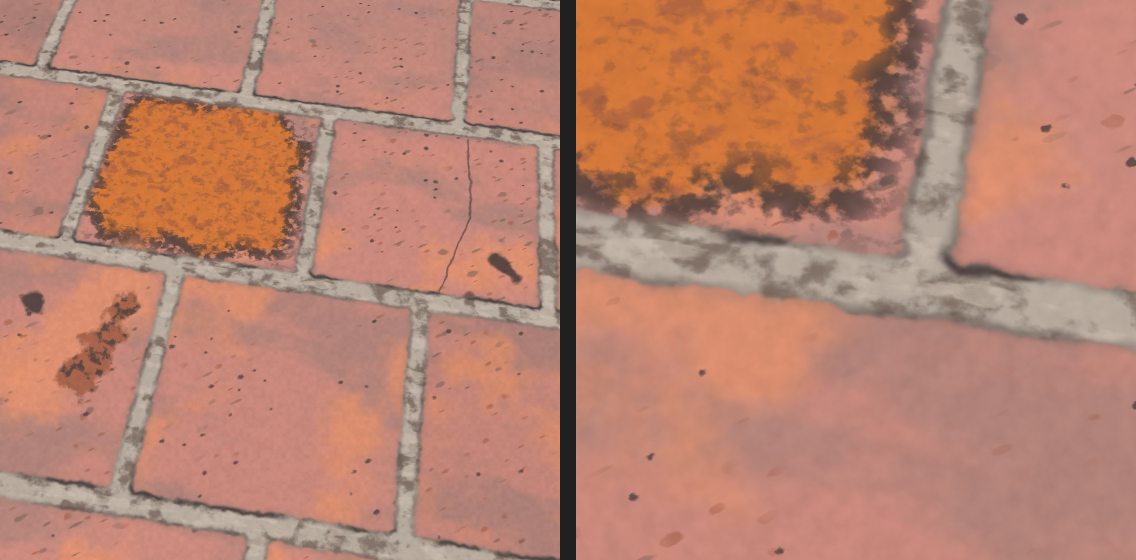
Left: the whole. Right: its middle third, enlarged.
Write a WebGL 2 fragment shader that draws this texture.

```glsl
#version 300 es
precision highp float;
// Worn terracotta floor tiles in running bond, seen at a slant, with pale mortar joints.

uniform vec2 u_resolution;
out vec4 fragColor;

const vec3 ROSE = vec3(0.78, 0.53, 0.48);
const vec3 MAUVE = vec3(0.66, 0.50, 0.47);
const vec3 PEACH = vec3(0.87, 0.56, 0.42);
const vec3 ORANGE = vec3(0.83, 0.47, 0.23);
const vec3 RUST = vec3(0.62, 0.36, 0.27);
const vec3 MORTAR = vec3(0.72, 0.67, 0.62);
const vec3 DIRT = vec3(0.44, 0.37, 0.33);
const vec3 SOOT = vec3(0.27, 0.23, 0.23);

float hash(vec2 p) {
    vec3 h = fract(p.xyx * 0.1031);
    h += dot(h, h.yzx + 33.33);
    return fract((h.x + h.y) * h.z);
}

float noise(vec2 p) {
    vec2 i = floor(p), f = fract(p);
    f = f * f * (3.0 - 2.0 * f);
    return mix(mix(hash(i), hash(i + vec2(1, 0)), f.x),
               mix(hash(i + vec2(0, 1)), hash(i + vec2(1, 1)), f.x), f.y);
}

float fbm(vec2 p) {
    float sum = 0.0, amp = 0.5;
    for (int i = 0; i < 5; i++) {
        sum += amp * noise(p);
        p = mat2(1.6, 1.2, -1.2, 1.6) * p + 7.3;
        amp *= 0.5;
    }
    return sum;
}

float boxDistance(vec2 p, vec2 halfSize, float radius) {
    vec2 e = abs(p) - halfSize + radius;
    return length(max(e, 0.0)) + min(max(e.x, e.y), 0.0) - radius;
}

float segmentDistance(vec2 p, vec2 a, vec2 b) {
    vec2 ab = b - a;
    return length(p - a - ab * clamp(dot(p - a, ab) / dot(ab, ab), 0.0, 1.0));
}

float fill(float d, float soft) { return 1.0 - smoothstep(-soft, soft, d); }

// Canvas position to floor position: x counts tiles across, y counts rows down
vec2 toFloor(vec2 p) {
    mat3 view = mat3(0.366, -0.0612, -0.014, -0.1181, -0.363, -0.1258, 0.2148, 0.8503, 1.0);
    vec3 h = inverse(view) * vec3(p, 1.0);
    vec2 g = h.xy / h.z;
    g.y -= 0.05 * max(g.y - 1.0, 0.0);
    return g;
}

// Ragged pits, at most one in each cell
float pits(vec2 g, float scale, float density, float soft) {
    vec2 cell = floor(g * scale), q = fract(g * scale) - 0.5;
    float seed = hash(cell + 17.0);
    q += 0.4 * (vec2(hash(cell + 3.1), hash(cell + 8.7)) - 0.5);
    q = mat2(0.8, 0.6, -0.6, 0.8) * q * vec2(1.0, 1.0 + seed * 9.0);
    float ragged = 0.22 * (fbm(g * scale * 6.0) - 0.5);
    float radius = mix(0.08, 0.23, hash(cell + 5.9));
    return fill(length(q) - radius + ragged, 0.035 + soft * scale) * step(seed, density);
}

vec3 clay(vec2 g, vec2 id, float soft) {
    vec2 s = g + id * 5.7;
    vec3 col = mix(ROSE, MAUVE, 0.75 * smoothstep(0.42, 0.68, fbm(s * vec2(3.0, 6.0))));
    col = mix(col, PEACH, 0.8 * smoothstep(0.46, 0.68, fbm(s * 4.0 + 31.0)) * smoothstep(-0.8, 0.8, g.y));
    col = mix(col, MAUVE, 0.45 * smoothstep(0.1, -0.8, g.y));
    col *= 0.97 + 0.06 * hash(id + 40.0);
    float clusters = smoothstep(0.38, 0.6, fbm(s * 2.6 + 9.0));
    col = mix(col, DIRT, 0.55 * clusters * pits(s, 9.0, 0.45, soft));
    col = mix(col, RUST, 0.6 * clusters * pits(s + 4.3, 15.0, 0.35, soft));
    return mix(col, SOOT, 0.75 * pits(s + 8.1, 21.0, 0.07, soft));
}

// Face rubbed down to bright orange, with a sooty speckled rim
vec3 wornFace(vec3 col, vec2 q, vec2 g) {
    float d = boxDistance(q - vec2(0.47, 0.48), vec2(0.43, 0.45), 0.25) + 0.22 * (fbm(g * 7.0) - 0.5);
    vec3 core = mix(ORANGE, RUST, 0.6 * smoothstep(0.5, 0.72, fbm(g * 28.0)));
    col = mix(col, core, fill(d, 0.04));
    float rim = exp(-pow(d / 0.055, 2.0));
    float speckle = smoothstep(0.65 - 0.3 * rim, 0.86 - 0.2 * rim, fbm(g * 45.0) + 0.12);
    return mix(col, SOOT, speckle * (0.2 + 0.6 * rim));
}

vec3 mortar(vec2 g, float d) {
    vec3 col = mix(MORTAR, DIRT, 0.75 * smoothstep(0.45, 0.7, fbm(g * 22.0)));
    col = mix(col, MORTAR * 1.1, 0.6 * smoothstep(0.5, 0.65, fbm(g * vec2(12.0, 30.0) + 5.0)));
    return mix(col, DIRT, 0.4 * fill(d - 0.008, 0.012));
}

// Scar, streak, burns and crack lying over single tiles
vec3 damage(vec3 col, vec2 p, float px) {
    float rough = fbm(p * 40.0) - 0.5;
    float streak = segmentDistance(p, vec2(0.23, 0.5), vec2(0.06, 0.31));
    col = mix(col, PEACH * 1.03, 0.75 * fill(streak - 0.06 + 0.06 * rough, 0.03));
    float scar = segmentDistance(p, vec2(0.235, 0.465), vec2(0.135, 0.33));
    float taper = mix(0.038, 0.012, smoothstep(0.31, 0.48, p.y));
    col = mix(col, mix(RUST, SOOT, smoothstep(0.45, 0.7, fbm(p * 90.0))), 0.85 * fill(scar - taper + 0.06 * rough, 0.008));
    float burn = min(length(p - vec2(0.06, 0.46)) - 0.02, segmentDistance(p, vec2(0.882, 0.54), vec2(0.922, 0.503)) - 0.009);
    burn = min(burn, length((p - vec2(0.84, 0.465)) * vec2(0.7, 1.0)) - 0.012);
    col = mix(col, SOOT, 0.85 * fill(burn + 0.025 * rough, 0.003 + px));
    vec2 w = p + 0.012 * vec2(rough, 0.0);
    float crack = min(segmentDistance(w, vec2(0.837, 0.75), vec2(0.84, 0.61)), segmentDistance(w, vec2(0.84, 0.61), vec2(0.78, 0.47)));
    return mix(col, SOOT, 0.65 * fill(crack - 0.0015, px));
}

void main() {
    vec2 p = gl_FragCoord.xy / u_resolution;
    float px = 1.0 / min(u_resolution.x, u_resolution.y);
    float soft = 2.5 * px;
    vec2 g = toFloor(p);

    // Running bond, with uneven tile edges
    float row = floor(g.y);
    float x = g.x - mod(row, 2.0) * (0.545 - 0.055 * row);
    vec2 id = vec2(floor(x), row), q = vec2(fract(x), fract(g.y));
    float d = boxDistance(q - 0.5, vec2(0.462, 0.451), 0.02);
    d += 0.024 * (fbm(g * 14.0) - 0.5) + 0.008 * (noise(g * 60.0) - 0.5);

    vec3 face = clay(g, id, soft);
    if (id == vec2(0.0)) face = wornFace(face, q, g);
    face = damage(face, p, px);
    face = mix(face, MAUVE, 0.35 * smoothstep(-0.03, 0.0, d));
    vec3 col = mix(mortar(g, d), face, fill(d, 0.004 + soft));

    // Dark gap under the lower tile edges, fainter along the other sides
    float gap = exp(-pow((d - 0.006) / 0.009, 2.0)) * smoothstep(0.3, 0.55, fbm(g * 9.0 + 2.0));
    col = mix(col, SOOT, gap * mix(0.3, 0.85, smoothstep(0.9, 0.95, q.y)));
    col *= 0.95 + 0.1 * fbm(p * 130.0);
    fragColor = vec4(col, 1.0);
}
```
